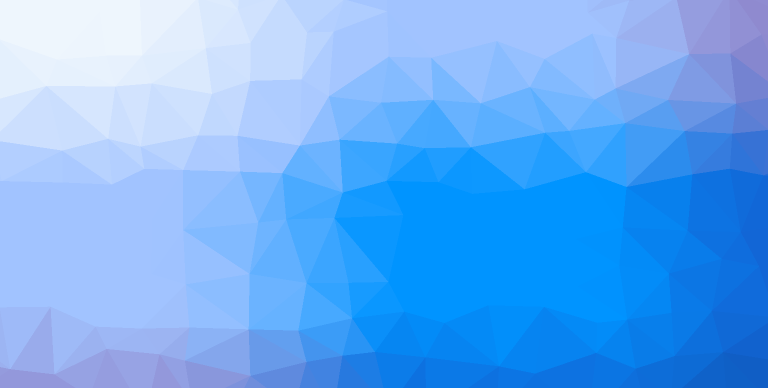
Reproduce this background procedurally as a WebGL 1 fragment shader.

```glsl
precision highp float;
// Low-poly background: a jittered grid is cut into triangles, and each one
// takes a flat colour from a smooth field sampled near its centre. The field
// runs white - periwinkle - azure, shaded at the right and bottom edges.

uniform vec2 u_resolution;

#define GRID vec2(16.0, 8.55)
#define GRID_SHIFT vec2(0.125, 0.0)
#define JITTER 0.64
#define FACET_VARIATION 0.024
#define WHITE vec3(0.935, 0.965, 0.992)
#define PERIWINKLE vec3(0.63, 0.765, 1.0)
#define AZURE vec3(0.0, 0.58, 1.0)
#define MAUVE vec3(0.56, 0.54, 0.81)
#define ROYAL vec3(0.07, 0.40, 0.84)

vec2 hash2(vec2 p) {
  vec2 k = vec2(dot(p, vec2(127.1, 311.7)), dot(p, vec2(269.5, 183.3)));
  return fract(sin(k) * 43758.55);
}

float ramp(float start, float end, float x) {
  return clamp((x - start) / (end - start), 0.0, 1.0);
}

// Smooth colour field; uv.y is the depth below the top edge.
vec3 colorField(vec2 uv) {
  float upper = pow(ramp(0.143, 0.50, uv.x), 1.4);
  float lower = 1.0 + pow(ramp(0.208, 0.51, uv.x), 1.5);
  float descent = pow(ramp(0.104, 0.48, uv.y), 1.4);
  float tone = mix(upper, lower, descent);
  float coolness = clamp(tone - 1.0, 0.0, 1.0);
  vec3 color = mix(WHITE, PERIWINKLE, min(tone, 1.0));
  color = mix(color, AZURE, coolness);

  // Edge shading
  float right = ramp(0.785, 0.99, uv.x);
  float bottom = 0.75 * ramp(0.81, 1.0, uv.y);
  float edge = 1.0 - (1.0 - right) * (1.0 - bottom);
  color = mix(color, mix(MAUVE, ROYAL, coolness), edge);
  return color * (1.0 - 0.16 * right * bottom);
}

// Triangle mesh
vec2 vertexAt(vec2 node) {
  return node + (hash2(node) - 0.5) * JITTER;
}

float side(vec2 a, vec2 b, vec2 p) {
  vec2 e = b - a;
  vec2 f = p - a;
  return e.x * f.y - e.y * f.x;
}

bool inside(vec2 p, vec2 a, vec2 b, vec2 c) {
  float s = side(a, b, p);
  float t = side(b, c, p);
  float u = side(c, a, p);
  return min(s, min(t, u)) >= 0.0 || max(s, max(t, u)) <= 0.0;
}

// Centre of the triangle that covers p, in grid units.
vec2 facetCenter(vec2 p) {
  vec2 center = p;
  for (int j = -1; j <= 1; j++) {
    for (int i = -1; i <= 1; i++) {
      vec2 cell = floor(p) + vec2(float(i), float(j));
      vec2 a = vertexAt(cell);
      vec2 b = vertexAt(cell + vec2(1.0, 0.0));
      vec2 c = vertexAt(cell + vec2(1.0, 1.0));
      vec2 d = vertexAt(cell + vec2(0.0, 1.0));
      // Turn the corners so that b-d is the shorter diagonal.
      if (distance(a, c) < distance(b, d)) {
        vec2 first = a;
        a = b;
        b = c;
        c = d;
        d = first;
      }
      if (inside(p, a, b, d)) center = (a + b + d) / 3.0;
      else if (inside(p, c, d, b)) center = (c + d + b) / 3.0;
    }
  }
  return center;
}

vec3 facetColor(vec2 uv) {
  vec2 center = facetCenter(uv * GRID - GRID_SHIFT);
  vec2 wobble = (hash2(floor(center * 64.0 + 0.5)) - 0.5) * FACET_VARIATION;
  return colorField((center + GRID_SHIFT) / GRID + wobble * vec2(1.0, 1.6));
}

void main() {
  // Four samples per pixel smooth the triangle edges.
  vec3 color = vec3(0.0);
  for (int j = 0; j < 2; j++) {
    for (int i = 0; i < 2; i++) {
      vec2 offset = vec2(float(i), float(j)) * 0.5 - 0.25;
      vec2 uv = (gl_FragCoord.xy + offset) / u_resolution;
      color += facetColor(vec2(uv.x, 1.0 - uv.y));
    }
  }
  gl_FragColor = vec4(color * 0.25, 1.0);
}
```
